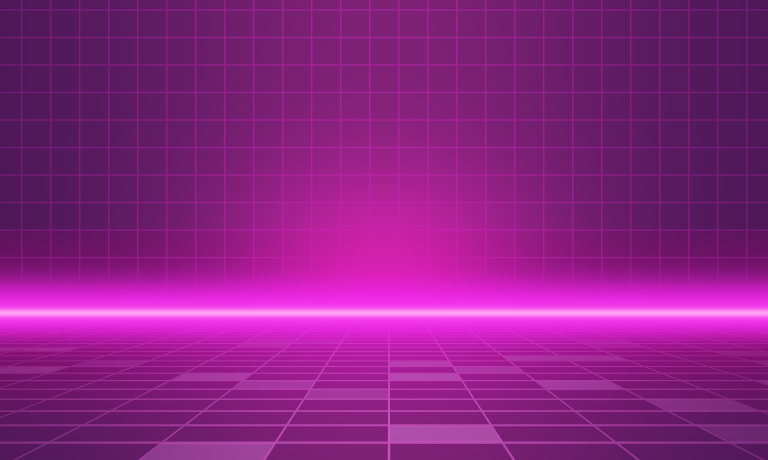
Reproduce this background procedurally as a Shadertoy shader.

```glsl
// A neon room: a flat gridded wall above a glowing horizon, and a tiled
// floor below it whose grid is projected toward a hidden vanishing point.
// Gradients set the base colour; lines, tiles and glow are layered on top.

#define HORIZON 0.3196
#define VANISH vec2(0.5065, 0.4152)
#define WALL_CELL vec2(0.03776, 0.0598)
#define WALL_ORIGIN vec2(0.0283, 0.9783)
#define FLOOR_SCALE vec2(2.553, 3.397)
#define HAZE_TOP 0.5
#define TILE_DENSITY 0.13

const vec3 EDGE_PURPLE = vec3(0.28, 0.09, 0.33);
const vec3 MID_PURPLE  = vec3(0.49, 0.13, 0.46);
const vec3 HAZE_RED    = vec3(0.52, 0.04, 0.42);
const vec3 NEON        = vec3(0.95, 0.15, 0.93);
const vec3 CORE_PINK   = vec3(1.00, 0.64, 0.96);
const vec3 WALL_LINE   = vec3(0.80, 0.14, 0.74);
const vec3 FLOOR_LINE  = vec3(0.87, 0.38, 0.82);
const vec3 TILE_PINK   = vec3(0.78, 0.40, 0.77);

float hash(vec2 p) {
    vec3 q = fract(vec3(p.xyx) * 0.1031);
    q += dot(q, q.yzx + 33.33);
    return fract((q.x + q.y) * q.z);
}

float bell(float x, float width) {
    return exp(-x * x / (width * width));
}

// Antialiased lines on whole numbers, fading where cells become too small
vec2 gridLines(vec2 cell, vec2 halfWidth) {
    vec2 w = fwidth(cell);
    vec2 dist = abs(fract(cell + 0.5) - 0.5);
    vec2 cover = clamp((halfWidth - dist) / w + 0.5, 0.0, 1.0);
    return cover * (1.0 - smoothstep(0.25, 0.85, w));
}

vec3 wallColor(vec2 uv) {
    float dx = uv.x - 0.5;
    float h = uv.y - HORIZON;
    vec3 col = mix(EDGE_PURPLE, MID_PURPLE, bell(dx, 0.34));

    // Warm light behind the centre and a haze with a sharp upper edge
    float px = fwidth(uv.y);
    float haze = 1.0 - smoothstep(HAZE_TOP - px, HAZE_TOP + px, uv.y);
    haze *= mix(0.85, 0.25, clamp(h / (HAZE_TOP - HORIZON), 0.0, 1.0));
    col = mix(col, HAZE_RED, haze * (1.0 - 0.6 * bell(dx, 0.25)));
    col += vec3(0.34, 0.01, 0.22) * bell(dx, 0.21) * bell(h - 0.08, 0.25);

    vec2 lines = gridLines((uv - WALL_ORIGIN) / WALL_CELL, vec2(0.022));
    float strength = mix(0.28, 0.55, bell(dx, 0.36));
    strength *= smoothstep(0.02, 0.12, h);
    return mix(col, WALL_LINE, max(lines.x, lines.y) * strength);
}

// Scattered bright cells; each takes its strength from its own hash
float tileLight(vec2 cell) {
    vec2 id = floor(cell);
    vec2 f = fract(cell);
    vec2 w = min(fwidth(cell), 0.5);
    vec2 box = smoothstep(vec2(0.0), w, f) * smoothstep(vec2(0.0), w, 1.0 - f);
    float lit = step(hash(id + 71.0), TILE_DENSITY);
    float level = mix(0.25, 0.7, hash(id + 19.0));
    return lit * level * box.x * box.y * (1.0 - smoothstep(18.0, 24.0, cell.y));
}

vec3 floorColor(vec2 uv) {
    float dx = uv.x - 0.5;
    float depth = max(VANISH.y - uv.y, 0.05);
    vec2 cell = FLOOR_SCALE * vec2(uv.x - VANISH.x, 1.0) / depth;
    float h = max(HORIZON - uv.y, 0.0);

    vec3 col = mix(EDGE_PURPLE, MID_PURPLE, bell(dx, 0.36));
    vec3 farColor = mix(HAZE_RED, vec3(0.76, 0.10, 0.68), bell(dx, 0.35));
    col = mix(col, farColor, bell(h, 0.17));

    float centre = bell(dx, 0.42);
    col = mix(col, TILE_PINK, tileLight(cell) * mix(0.4, 1.0, centre));
    vec2 lines = gridLines(cell, vec2(0.010, 0.065));
    float strength = max(lines.x * 0.75, lines.y * 0.6);
    return mix(col, FLOOR_LINE, strength * mix(0.3, 1.0, centre));
}

void mainImage(out vec4 fragColor, in vec2 fragCoord) {
    vec2 uv = fragCoord / iResolution.xy;
    float h = uv.y - HORIZON;
    float px = 1.0 / iResolution.y;

    vec3 wall = wallColor(uv);
    vec3 ground = floorColor(uv);
    vec3 col = mix(ground, wall, smoothstep(-px, px, h));

    // Neon bloom around the horizon, then its pale core
    float reach = h > 0.0 ? 0.072 : 0.055;
    col = mix(col, NEON, exp(-pow(abs(h) / reach, 2.4)));
    float core = 0.8 * bell(h, 0.009) + 0.2 * bell(h, 0.025);
    col = mix(col, CORE_PINK, core);

    fragColor = vec4(clamp(col, 0.0, 1.0), 1.0);
}
```
